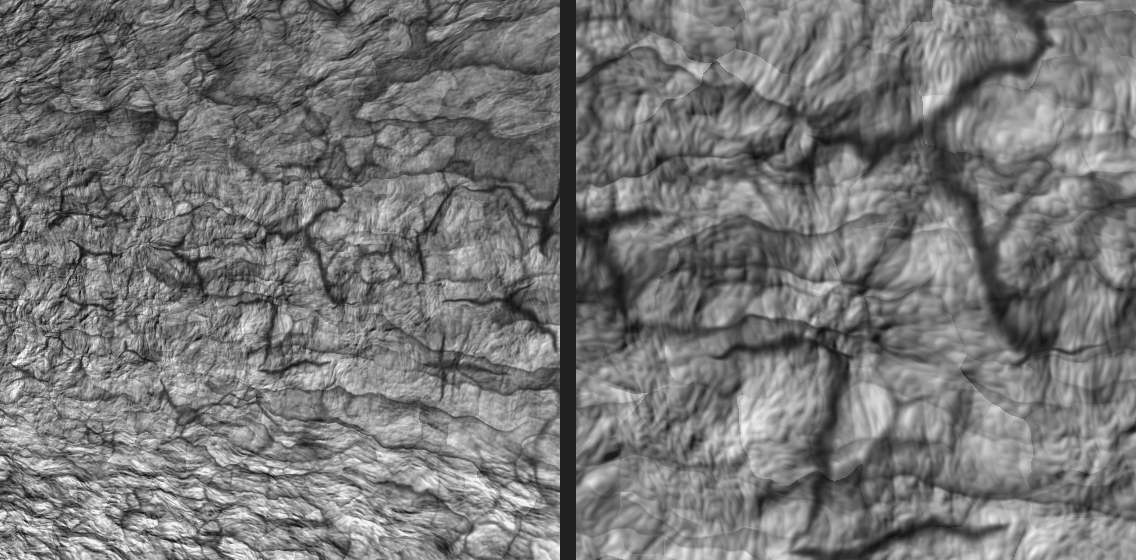
Left, the full canvas; right, a detail of the centre.
Write a WebGL 2 fragment shader that draws this texture.

```glsl
#version 300 es
precision highp float;
uniform vec2 u_resolution;
out vec4 fragColor;

vec2 hash2(vec2 cell) {
  uvec2 k = uvec2(ivec2(cell)) * uvec2(1597334673u, 3812015801u);
  uint h = (k.x ^ k.y) * 1597334673u;
  h ^= h >> 15;
  h *= 2246822519u;
  h ^= h >> 13;
  return vec2(h & 65535u, h >> 16) / 65535.0;
}

float gradientNoise(vec2 p) {
  vec2 i = floor(p), f = p - i;
  vec2 u = f * f * f * (f * (f * 6.0 - 15.0) + 10.0);
  vec4 d;
  for (int k = 0; k < 4; k++) {
    vec2 corner = vec2(k & 1, k >> 1);
    float a = 6.2832 * hash2(i + corner).x;
    d[k] = dot(vec2(cos(a), sin(a)), f - corner);
  }
  return 1.4 * mix(mix(d.x, d.y, u.x), mix(d.z, d.w, u.x), u.y);
}

// x: gap between the two nearest centres, zero on borders; y: tilted tone of the plate
vec2 plates(vec2 p) {
  vec2 i = floor(p);
  float near = 9.0, second = 9.0, tone = 0.0;
  for (int y = -1; y <= 1; y++)
    for (int x = -1; x <= 1; x++) {
      vec2 cell = i + vec2(x, y), rnd = hash2(cell);
      vec2 away = p - cell - 0.1 - 0.8 * rnd;
      float d = length(away), a = 40.0 * rnd.x;
      second = min(second, max(near, d));
      if (d < near) tone = 0.5 * dot(away, vec2(cos(a), sin(a))) + 0.4 * (fract(9.0 * rnd.y) - 0.5);
      near = min(near, d);
    }
  return vec2(second - near, tone);
}

// Conformal fan: grain rises at the top, runs level mid-height, falls at the bottom
vec2 grain(vec2 p) {
  vec2 a = 0.85 * (p - vec2(0.5, 0.46));
  return exp(-a.x) / 0.85 * vec2(-cos(a.y), sin(a.y)) + vec2(1.2, 0.0);
}

vec2 jagged(vec2 q) {
  vec2 offset = vec2(0.0);
  float freq = 8.0;
  for (int i = 0; i < 4; i++) {
    offset += vec2(gradientNoise(q * freq + 3.7), gradientNoise(q * freq + 41.3)) / freq;
    freq *= 2.3;
  }
  return q + 0.2 * offset;
}

// Rounded lumps separated by sharp creases
float lumps(vec2 q) {
  float h = 0.0, amp = 1.0;
  for (int i = 0; i < 4; i++) {
    h += amp * abs(gradientNoise(q + 13.1 * float(i)));
    q = mat2(0.88, 0.48, -0.48, 0.88) * q * 2.05;
    amp *= 0.53;
  }
  return h;
}

float bark(vec2 p, float middle) {
  vec2 q = grain(p);
  q += 0.018 * vec2(gradientNoise(q * 13.0), gradientNoise(q * 13.0 + 27.0));
  return mix(lumps(q * vec2(9.0, 18.0)), lumps(q * vec2(16.0, 13.0) + 50.0), middle);
}

// Sharp lip on one side, soft shadow on the other
float ledge(float n, float falloff) {
  return smoothstep(-0.05, 0.01, n) * exp(-max(n, 0.0) * falloff);
}

void main() {
  vec2 p = gl_FragCoord.xy / min(u_resolution.x, u_resolution.y);
  vec2 q = jagged(grain(p));
  float middle = 1.0 - smoothstep(0.08, 0.42, abs(p.y - 0.5));

  // Relief, lit across the grain
  vec2 lamp = normalize(vec2(mix(0.4, -0.8, smoothstep(0.0, 0.45, p.y)), 0.65));
  float h = bark(p, middle);
  float slope = (h - bark(p + 0.0028 * lamp, middle)) / 0.039;
  float relief = 1.0 + 0.1 * slope + 0.4 * (h - 0.45);
  relief += 0.15 * gradientNoise(q * vec2(14.0, 20.0) + 5.0);
  relief += 0.2 * gradientNoise(q * vec2(75.0, 85.0));
  relief += 0.13 * gradientNoise(p * 150.0);

  // Small angular flakes with dark seams
  vec2 flake = plates(q * vec2(23.0, 28.0));
  relief += 0.5 * flake.y;
  float wear = smoothstep(-0.1, 0.45, gradientNoise(q * 11.0 + 120.0));
  float seam = wear * (1.0 - smoothstep(0.0, 0.08 + 0.2 * wear, flake.x));

  // Long furrows along the grain
  float patches = gradientNoise(q * vec2(5.0, 8.0) + 60.0);
  float furrow = ledge(gradientNoise(q * vec2(2.8, 13.0) + 17.0), 9.0);
  furrow *= smoothstep(-0.4, 0.05, patches) * mix(1.0, 0.8, middle);
  float streak = ledge(gradientNoise(q * vec2(7.0, 24.0) + 80.0), 7.0);
  streak *= smoothstep(-0.1, 0.3, 0.14 - patches) * mix(0.9, 0.5, middle);

  // Broken plates, strongest across the middle
  float border = plates(q * vec2(7.0, 9.5) + 30.0).x;
  float opening = smoothstep(-0.1, 0.35, gradientNoise(q * 7.0 + 90.0));
  float gap = 1.0 - smoothstep(0.0, 0.03 + 0.13 * opening, border);
  gap *= smoothstep(0.0, 0.3, opening) * mix(0.3, 1.0, middle);

  float shade = (1.0 - 0.66 * furrow) * (1.0 - 0.5 * streak);
  shade *= (1.0 - 0.72 * gap) * (1.0 - 0.48 * seam);

  // Light falls off towards the top
  float light = mix(0.72, 0.54, smoothstep(0.0, 0.5, p.y));
  light -= 0.1 * smoothstep(0.45, 1.0, p.y);
  light += 0.06 * gradientNoise(p * 2.5 + 7.0);
  float tone = 0.03 + light * max(relief, 0.15) * shade;
  tone *= 1.0 - 0.12 * tone;
  fragColor = vec4(vec3(clamp(tone, 0.07, 0.95)), 1.0);
}
```
